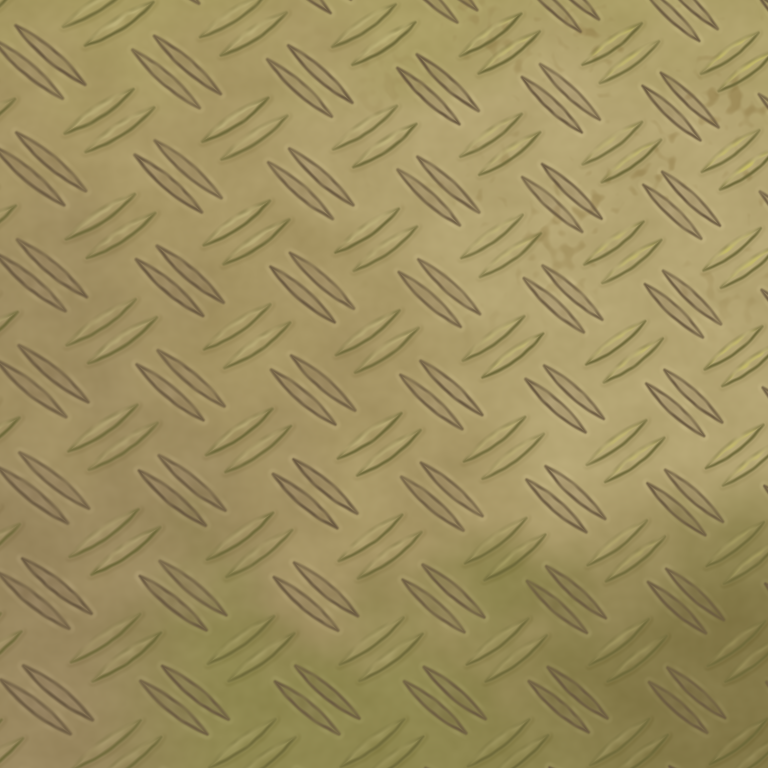
Give the GLSL for this texture, as a WebGL 2 fragment shader.

```glsl
#version 300 es
precision highp float;
// Weathered metal tread plate: pairs of lens-shaped bars alternate in direction
// on two interleaved grids, slightly narrowed toward the right by perspective.
// Bars are vesica distances lit from the upper left; gradient noise adds wear.
uniform vec2 u_resolution;
out vec4 fragColor;

const vec3 TAN = vec3(0.652, 0.585, 0.392);
const vec3 PALE = vec3(0.705, 0.645, 0.45);
const vec3 DUSK = vec3(0.60, 0.53, 0.37);
const vec3 MOSS = vec3(0.555, 0.53, 0.305);
const vec3 STRAW = vec3(0.65, 0.605, 0.375);
const vec3 UMBER = vec3(0.505, 0.455, 0.275);
const vec3 RUST = vec3(0.59, 0.51, 0.31);
const vec3 BROWN_EDGE = vec3(0.41, 0.345, 0.25);
const vec3 OLIVE_EDGE = vec3(0.43, 0.41, 0.225);
const vec3 GLINT = vec3(0.76, 0.72, 0.50);
const vec3 GOLD = vec3(0.79, 0.76, 0.35);

const vec2 CELL = vec2(0.167, 0.133);   // size of a cell at the canvas centre
const vec2 LIGHT = vec2(-0.6, 0.8);

float hash(vec2 p) {
  vec3 q = fract(vec3(p.xyx) * 0.1031);
  q += dot(q, q.yzx + 33.33);
  return fract((q.x + q.y) * q.z);
}

vec2 gradient(vec2 p) {
  float a = 6.2832 * hash(p);
  return vec2(cos(a), sin(a));
}

float gradientNoise(vec2 p) {
  vec2 i = floor(p), f = p - i;
  vec2 w = f * f * f * (f * (f * 6.0 - 15.0) + 10.0);
  vec2 e = vec2(0.0, 1.0);
  float low = mix(dot(gradient(i), f), dot(gradient(i + e.yx), f - e.yx), w.x);
  float high = mix(dot(gradient(i + e), f - e), dot(gradient(i + e.yy), f - e.yy), w.x);
  return mix(low, high, w.y);
}

float fbm(vec2 p) {
  float sum = 0.0, gain = 1.0;
  for (int i = 0; i < 4; i++) {
    sum += gain * gradientNoise(p);
    p = p * 2.03 + 17.3;
    gain *= 0.5;
  }
  return sum;
}

// Signed distance to a lens along y: halfSize = (half width, half length)
float lensDistance(vec2 p, vec2 halfSize) {
  p = abs(p);
  float w = halfSize.x, h = halfSize.y;
  float radius = (h * h + w * w) / (2.0 * w), shift = radius - w;
  return (p.y - h) * shift > p.x * h
    ? length(p - vec2(0.0, h))
    : length(p + vec2(shift, 0.0)) - radius;
}

// Canvas position to cell coordinates, with narrowing columns and rows
vec2 plateCoords(vec2 uv) {
  float x = uv.x + 0.012 * (uv.y - 0.5) - 0.056;
  return vec2(x / 0.1836 * (1.0 + 0.12 * x),
              (uv.y - 0.0885) / (0.139 - 0.0115 * uv.x));
}

vec3 plateColor(vec2 uv) {
  float cloud = fbm(uv * 3.5 + 4.0);
  vec3 col = mix(DUSK, TAN, smoothstep(0.2, 0.7, uv.x * 0.6 + uv.y * 0.7 + 0.3 * cloud));
  col = mix(col, PALE, smoothstep(0.5, 0.95, uv.x * 0.75 + uv.y * 0.5 + 0.35 * cloud));
  col = mix(col, STRAW, 0.8 * smoothstep(0.82, 1.0, uv.y + 0.15 * cloud));
  float low = 1.0 - smoothstep(0.12, 0.36, uv.y + 0.3 * cloud);
  col = mix(col, MOSS, 0.9 * low * smoothstep(0.08, 0.32, uv.x));
  float corner = 1.0 - smoothstep(0.08, 0.4, length((uv - vec2(1.0, 0.1)) * vec2(0.8, 1.2)));
  col = mix(col, UMBER, 0.8 * corner);
  // Small faint stains gathered in the upper right
  float area = smoothstep(0.3, 0.8, uv.x) * smoothstep(0.5, 0.75, uv.y);
  float stain = smoothstep(0.25, 0.7, gradientNoise(uv * 60.0) + 0.9 * gradientNoise(uv * 9.0));
  col = mix(col, RUST, 0.6 * area * stain);
  return col + 0.012 * gradientNoise(uv * 70.0) + 0.028 * fbm(uv * vec2(9.0, 14.0));
}

// One raised bar: its flanks differ by how far each one faces the light
vec3 shadeBar(vec3 col, vec2 p, vec2 dir, vec2 halfSize, vec3 edge, vec2 uv, float seed) {
  vec2 normal = vec2(-dir.y, dir.x);
  vec2 q = vec2(dot(p, normal), dot(p, dir));
  float wear = gradientNoise(uv * 60.0 + seed * 9.0);
  float d = lensDistance(q, halfSize) + 0.001 * wear;
  float facing = dot(normal, LIGHT);
  float bright = smoothstep(0.3, 0.9, facing);
  float side = smoothstep(-0.7, 0.7, q.x / halfSize.x) * 2.0 - 1.0;
  float lit = facing * side;
  float soft = 0.0017 + 0.5 / u_resolution.y;
  float inside = 1.0 - smoothstep(-2.0 * soft, soft, d);
  float line = 1.0 - smoothstep(0.0, 0.0016 + soft, abs(d));
  // Faint pale rim outside the unlit bars, soft shade below the lit ones
  float halo = smoothstep(0.001, 0.005, d) * (1.0 - smoothstep(0.005, 0.01, d));
  col += halo * mix(0.02 + 0.04 * wear, -0.016 * (1.0 - side), bright);
  vec3 face = mix(col * vec3(0.955, 0.94, 0.98), mix(col, GLINT, 0.12 + 0.12 * side), bright);
  col = mix(col, face + 0.04 * wear, inside);
  // Lit flank glints in patches, golden toward the right
  float glow = smoothstep(-0.1, 0.9, lit + 0.9 * wear) * inside * bright;
  float right = smoothstep(0.4, 0.95, uv.x);
  vec3 glint = mix(GLINT, GOLD, right * (0.6 + wear));
  col = mix(col, glint, glow * (0.25 + 0.3 * seed + 0.2 * right) * smoothstep(0.0, 0.7, uv.y));
  float dark = clamp(0.84 - 0.45 * lit - 0.2 * bright + 0.4 * wear, 0.0, 1.0);
  return mix(col, edge, line * dark * (0.85 + 0.15 * seed));
}

// Two parallel bars in every cell of one grid
vec3 shadePairs(vec3 col, vec2 grid, vec2 dir, vec2 offset, vec2 halfSize, vec3 edge, vec2 uv) {
  vec2 id = floor(grid + 0.5);
  vec2 p = (grid - id) * CELL;
  for (float s = -1.0; s < 2.0; s += 2.0) {
    float seed = hash(id + vec2(31.0 + s * 7.0, 57.0));
    vec2 jitter = 0.0016 * (vec2(seed, hash(id + 80.0 + s)) - 0.5);
    col = shadeBar(col, p - s * offset - jitter, normalize(dir), halfSize, edge, uv, seed);
  }
  return col;
}

void main() {
  vec2 uv = gl_FragCoord.xy / u_resolution;
  vec2 grid = plateCoords(uv);
  vec3 col = plateColor(uv);
  col = shadePairs(col, grid, vec2(60.0, -50.0), vec2(0.013, 0.0094), vec2(0.0074, 0.0525), BROWN_EDGE, uv);
  col = shadePairs(col, grid - 0.5, vec2(64.0, 47.0), vec2(0.0124, -0.0111), vec2(0.0074, 0.0515), OLIVE_EDGE, uv);
  fragColor = vec4(col, 1.0);
}
```
